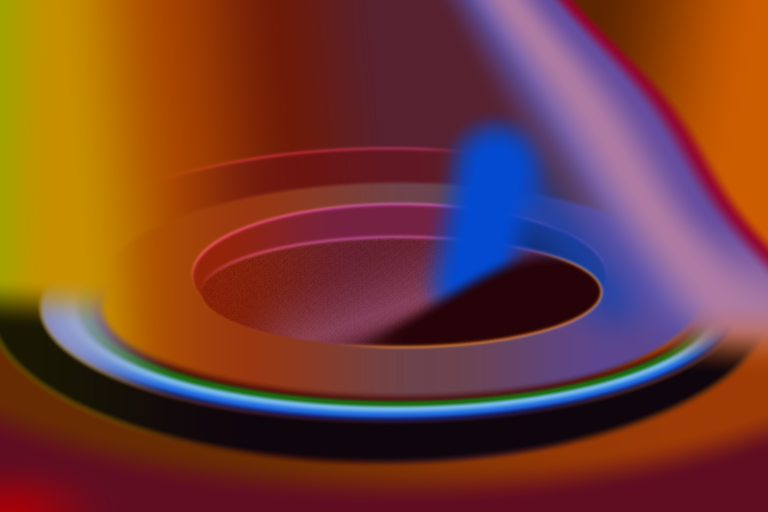
A Shadertoy shader for this background:

```glsl
// Abstract glowing disc with a dark hollow, a spectral rim and a slanted beam of light.

// Approximate signed distance to an ellipse, negative inside.
float ellipse(vec2 p, vec2 centre, vec2 radii) {
    vec2 q = p - centre;
    float k = length(q / radii);
    return k * (k - 1.0) / max(length(q / (radii * radii)), 1e-3);
}

float capsule(vec2 p, vec2 a, vec2 b, float radius) {
    vec2 ab = b - a;
    float h = clamp(dot(p - a, ab) / dot(ab, ab), 0.0, 1.0);
    return length(p - a - ab * h) - radius;
}

// Coverage of a distance field with a soft edge.
float cover(float d, float blur) {
    return 1.0 - smoothstep(-blur, blur, d);
}

// Thin bright line along a distance field.
float hairline(float d, float width) {
    return exp(-d * d / (width * width));
}

float hash(vec2 p) {
    return fract(sin(dot(p, vec2(127.1, 311.7))) * 4375.5);
}

vec3 backdrop(vec2 p) {
    float x = p.x + 0.10 * (p.y - 0.6);
    vec3 c = mix(vec3(0.60, 0.66, 0.0), vec3(0.78, 0.56, 0.0), smoothstep(0.0, 0.16, x + 0.12 * (1.0 - p.y)));
    c = mix(c, vec3(0.66, 0.27, 0.0), smoothstep(0.14, 0.38, x));
    c = mix(c, vec3(0.43, 0.10, 0.03), smoothstep(0.33, 0.60, x));
    c = mix(c, vec3(0.34, 0.13, 0.19), smoothstep(0.56, 0.80, x));
    vec3 amber = mix(vec3(0.36, 0.14, 0.0), vec3(0.80, 0.36, 0.0), smoothstep(1.15, 1.5, p.x + 0.2 * (1.0 - p.y)));
    return mix(c, amber, smoothstep(0.98, 1.16, p.x));
}

vec3 ground(vec2 p) {
    vec3 c = mix(vec3(0.40, 0.17, 0.01), vec3(0.62, 0.23, 0.02), smoothstep(0.3, 1.4, p.x));
    float sweep = ellipse(p, vec2(0.78, 0.44), vec2(1.05, 0.40));
    c = mix(c, vec3(0.38, 0.05, 0.13), smoothstep(-0.05, 0.03, sweep));
    return mix(c, vec3(0.66, 0.0, 0.03), cover(length((p - vec2(0.02, 0.0)) * vec2(0.5, 1.0)) - 0.05, 0.06));
}

// Upper face of the disc with its faint outer arcs.
vec3 addDisc(vec3 c, vec2 p) {
    float arc = ellipse(p, vec2(0.76, 0.42), vec2(0.72, 0.29));
    float fade = smoothstep(0.28, 0.55, p.x) * (1.0 - smoothstep(0.8, 0.95, p.x));
    float upper = smoothstep(0.45, 0.55, p.y);
    c = mix(c, vec3(0.42, 0.06, 0.09), 0.5 * fade * upper * cover(arc, 0.004));
    c += vec3(0.22, 0.05, 0.12) * fade * upper * hairline(arc, 0.004);

    float face = ellipse(p, vec2(0.78, 0.43), vec2(0.59, 0.213));
    vec3 tone = mix(vec3(0.68, 0.32, 0.0), vec3(0.60, 0.21, 0.06), smoothstep(0.25, 0.5, p.x));
    tone = mix(tone, vec3(0.42, 0.26, 0.30), smoothstep(0.45, 0.85, p.x));
    tone = mix(tone, vec3(0.36, 0.27, 0.55), smoothstep(0.85, 1.2, p.x));
    return mix(c, tone, cover(face, 0.006) * smoothstep(0.2, 0.36, p.x));
}

// Hollow: pink inner wall, then the glowing floor below it.
vec3 addHollow(vec3 c, vec2 p, float wall, float bowl) {
    vec3 wallTone = mix(vec3(0.58, 0.14, 0.03), vec3(0.46, 0.13, 0.26), smoothstep(0.4, 0.7, p.x));
    wallTone = mix(wallTone, vec3(0.05, 0.14, 0.36), smoothstep(0.85, 1.05, p.x));
    c = mix(c, wallTone, cover(wall, 0.003));
    vec3 bowlTone = mix(vec3(0.52, 0.13, 0.03), vec3(0.40, 0.13, 0.19), smoothstep(0.42, 0.72, p.x));
    float bloom = cover(capsule(p, vec2(0.58, 0.33), vec2(0.88, 0.44), 0.0), 0.13);
    bowlTone = mix(bowlTone, vec3(0.66, 0.40, 0.55), bloom * 0.9);
    bowlTone += 0.03 * (hash(floor(p * 512.0)) - 0.5);
    c = mix(c, bowlTone, cover(bowl, 0.003));
    float upper = smoothstep(0.42, 0.52, p.y);
    c += vec3(0.24, 0.10, 0.26) * hairline(wall, 0.004) * upper;
    return c + vec3(0.22, 0.12, 0.24) * hairline(bowl, 0.004) * upper;
}

vec3 addBeam(vec3 c, vec2 p) {
    float drop = 1.0 - p.y;
    float left = 0.90 + 0.60 * drop;
    float right = 1.12 + 0.78 * drop + 0.015 * sin(drop * 14.0 - 1.2);
    float t = (p.x - left) / (right - left);
    vec3 tone = mix(vec3(0.36, 0.33, 0.68), vec3(0.68, 0.48, 0.64), smoothstep(0.0, 0.45, t));
    tone = mix(tone, vec3(0.40, 0.30, 0.62), smoothstep(0.45, 0.85, t) * smoothstep(0.35, 0.6, p.y));
    tone = mix(tone, vec3(0.58, 0.01, 0.18), smoothstep(0.84, 1.02, t));
    float mask = smoothstep(-0.25, 0.25, t) * (1.0 - smoothstep(0.98, 1.12, t));
    return mix(c, tone, mask * smoothstep(0.25, 0.42, p.y));
}

// Rainbow across the rim, from the outer edge (0) to the inner edge (1).
vec3 spectrum(float t, float pale) {
    vec3 c = mix(vec3(0.04, 0.10, 0.42), vec3(0.14, 0.44, 0.90), smoothstep(0.0, 0.3, t));
    c = mix(c, vec3(0.46, 0.72, 0.90), smoothstep(0.25, 0.5, t));
    c = mix(c, vec3(0.10, 0.42, 0.06), smoothstep(0.5, 0.7, t));
    c = mix(c, vec3(0.28, 0.04, 0.04), smoothstep(0.7, 0.95, t));
    return mix(c, vec3(0.62, 0.62, 0.78), pale);
}

void mainImage(out vec4 fragColor, in vec2 fragCoord) {
    vec2 p = fragCoord / iResolution.xy * vec2(1.5, 1.0);
    float wall = ellipse(p, vec2(0.78, 0.463), vec2(0.403, 0.138));
    float bowl = ellipse(p, vec2(0.784, 0.43), vec2(0.39, 0.107));

    vec3 c = addHollow(addDisc(backdrop(p), p), p, wall, bowl);

    // Blue glow beside the beam
    c = mix(c, vec3(0.10, 0.26, 0.66), 0.9 * cover(capsule(p, vec2(0.98, 0.68), vec2(1.20, 0.43), 0.05), 0.07));
    c = mix(c, vec3(0.01, 0.29, 0.82), cover(capsule(p, vec2(0.97, 0.67), vec2(0.925, 0.45), 0.075), 0.045));
    c = addBeam(c, p);

    // Shadow pooled in the hollow, with a thin gold lip
    float slope = 0.33 + 0.17 * smoothstep(0.65, 1.08, p.x);
    float shade = cover(p.y - slope, 0.022) * smoothstep(0.62, 0.80, p.x);
    c = mix(c, vec3(0.15, 0.01, 0.03), shade * cover(bowl, 0.004));
    c += vec3(0.34, 0.22, 0.0) * hairline(bowl, 0.004) * shade;

    // Ground and dark outer band
    float outer = ellipse(p, vec2(0.74, 0.40), vec2(0.76, 0.302));
    float rimOut = ellipse(p, vec2(0.76, 0.40), vec2(0.68, 0.222));
    float rimIn = ellipse(p, vec2(0.78, 0.40), vec2(0.58, 0.175));
    float ceiling = mix(0.41, 0.31, p.x / 1.5);
    float low = cover(p.y - ceiling, 0.05);
    c = mix(c, ground(p), low * smoothstep(-0.012, 0.012, outer));
    vec3 bandTone = mix(vec3(0.10, 0.09, 0.01), vec3(0.06, 0.02, 0.05), smoothstep(0.0, 0.5, p.x));
    c = mix(c, bandTone, low * cover(outer, 0.012) * smoothstep(-0.01, 0.01, rimOut));

    // Spectral rim
    float t = clamp(-rimOut / max(rimIn - rimOut, 1e-3), 0.0, 1.0);
    float pale = 0.85 * (1.0 - smoothstep(0.12, 0.36, p.x));
    float rim = cover(rimOut, 0.008) * smoothstep(-0.012, 0.012, rimIn);
    c = mix(c, spectrum(t, pale), rim * cover(p.y - ceiling - 0.01, 0.05));

    fragColor = vec4(clamp(c, 0.0, 1.0), 1.0);
}
```
